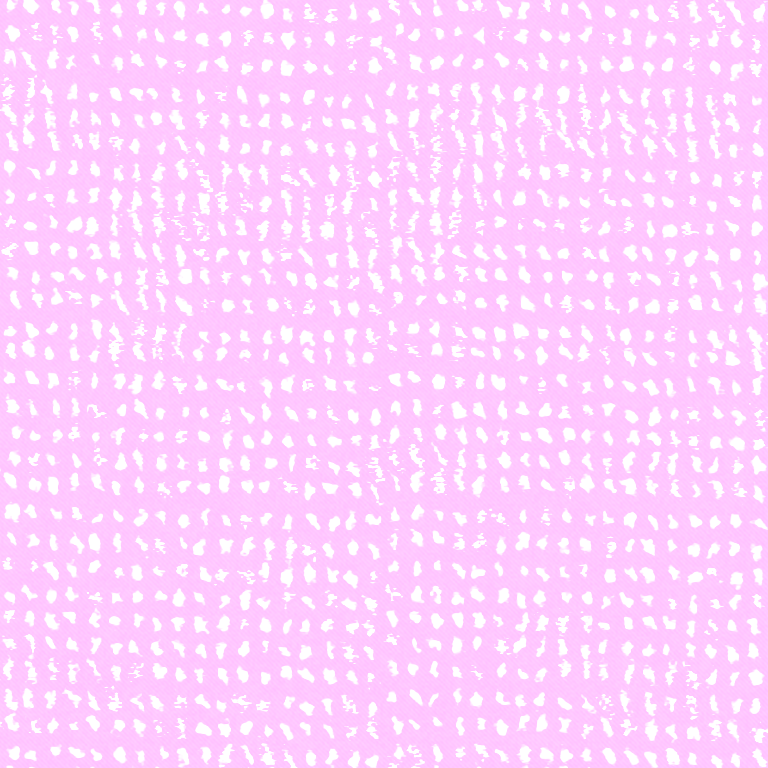
Reproduce this texture procedurally as a WebGL 1 fragment shader.

```glsl
precision highp float;
// Pink cloth with a hand-printed grid of ragged white dabs and a seam down the middle.
uniform vec2 u_resolution;

const vec2 GRID = vec2(36.0, 29.0);        // dabs across and down
const vec2 DAB_RADIUS = vec2(0.0064, 0.0089);
const float ROW_DROP = 0.013;              // fall of each row across one half
const vec3 PINK_DEEP = vec3(1.0, 0.745, 1.0);
const vec3 PINK_LIGHT = vec3(1.0, 0.815, 1.0);
const vec3 WHITE = vec3(1.0);

float hash(vec2 p) {
  vec3 q = fract(p.xyx * vec3(0.1031, 0.1030, 0.0973));
  q += dot(q, q.yzx + 33.33);
  return fract((q.x + q.y) * q.z);
}

float noise(vec2 p) {
  vec2 i = floor(p), f = fract(p);
  f = f * f * (3.0 - 2.0 * f);
  float low = mix(hash(i), hash(i + vec2(1.0, 0.0)), f.x);
  float high = mix(hash(i + vec2(0.0, 1.0)), hash(i + vec2(1.0, 1.0)), f.x);
  return mix(low, high, f.y);
}

// Centre of one dab: whole rows wander, sag and restart at the seam.
vec2 dabCentre(vec2 cell) {
  vec2 centre = (cell + 0.5) / GRID;
  float rowShift = hash(vec2(cell.y + 40.0, 7.0)) - 0.5;
  float rowSlide = noise(vec2(cell.y * 0.4 + 30.0, 3.5)) - 0.5;
  vec2 jitter = vec2(hash(cell + 61.0), hash(cell + 83.0)) - 0.5;
  centre.x += (0.35 * rowSlide + 0.22 * jitter.x) / GRID.x;
  centre.y += (0.28 * rowShift + 0.2 * jitter.y) / GRID.y;
  centre.y += ROW_DROP * (0.5 - fract(centre.x * 2.0));
  return centre;
}

// Signed distance to a leaning, uneven dab; worn dabs shrink and fray.
float dabDistance(vec2 p, vec2 cell, float grain) {
  vec2 d = p - dabCentre(cell);
  float stretch = smoothstep(0.52, 0.8, noise(cell * vec2(0.16, 0.38) + 20.0));
  float seam = exp(-abs(cell.x + 0.5 - 0.5 * GRID.x));
  float wear = smoothstep(0.68, 1.0, hash(cell + 109.0) + 0.15 * seam);
  float lean = (hash(cell + 127.0) - 0.32) * 0.85;
  d.x += lean * d.y;
  vec2 size = 0.82 + 0.36 * vec2(hash(cell + 149.0), hash(cell + 173.0));
  size *= vec2(1.0 - 0.16 * stretch, 1.0 + 0.5 * stretch);
  vec2 radius = DAB_RADIUS * size * (1.0 - 0.2 * wear);
  float body = (length(d / radius) - 1.0) * radius.x;
  return body + (grain - 0.5) * (0.0022 + 0.009 * wear + 0.002 * stretch);
}

// Fine diagonal weave with mottled tone.
float weave(vec2 p) {
  float hatch = 0.5 + 0.5 * sin((p.x + p.y) * 1050.0);
  float speckle = noise(p * 330.0 + 11.0);
  float mottle = noise(p * 28.0 + 5.0);
  return 0.3 * hatch + 0.5 * speckle + 0.2 * mottle;
}

void main() {
  vec2 p = gl_FragCoord.xy / u_resolution;
  float pixel = 1.0 / min(u_resolution.x, u_resolution.y);

  // Bend the outlines and add streaky grain
  vec2 bend = vec2(noise(p * 125.0 + 17.0), noise(p * 125.0 + 91.0)) - 0.5;
  vec2 q = p + 0.0085 * bend;
  float grain = noise(p * vec2(210.0, 390.0) + 53.0);

  // Nearest dab among neighbouring cells
  vec2 home = floor(p * GRID);
  float dist = 1.0;
  for (int j = -1; j <= 1; j++) {
    for (int i = -1; i <= 1; i++) {
      vec2 cell = home + vec2(float(i), float(j));
      dist = min(dist, dabDistance(q, cell, grain));
    }
  }

  // Cloth, then paint with a soft edge
  vec3 cloth = mix(PINK_DEEP, PINK_LIGHT, weave(p));
  float edge = max(0.0013, 0.7 * pixel);
  float paint = 1.0 - smoothstep(-edge, edge, dist);
  gl_FragColor = vec4(mix(cloth, WHITE, paint), 1.0);
}
```
